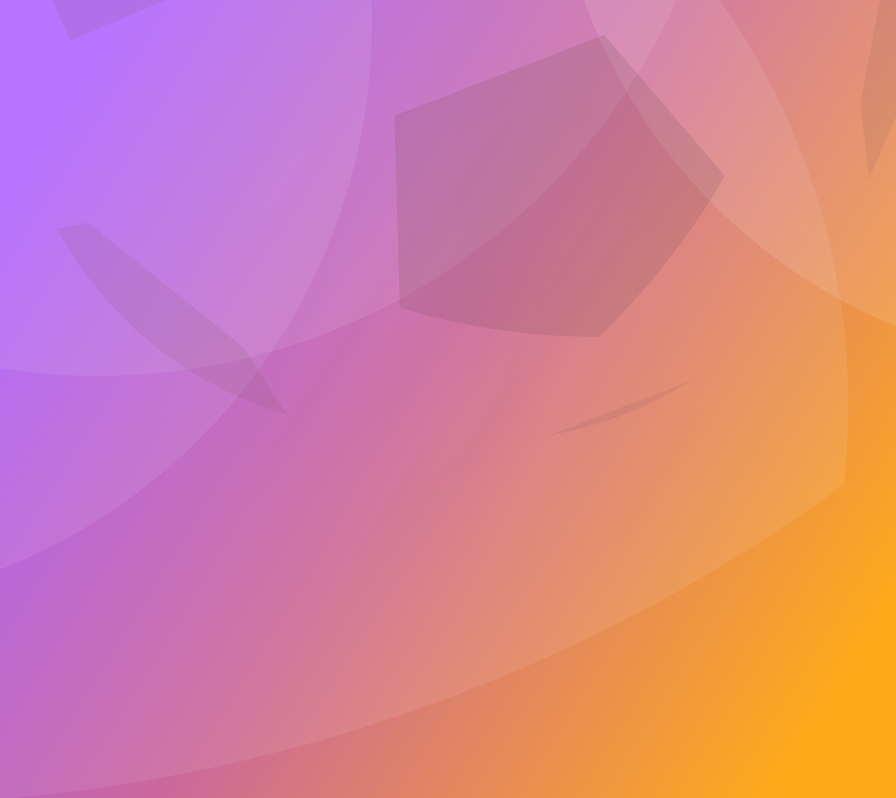
A WebGL 1 fragment shader for this background:

```glsl
precision highp float;

uniform vec2 u_resolution;

#define PURPLE vec3(0.640, 0.302, 1.000)
#define PINK vec3(0.796, 0.412, 0.608)
#define ORANGE vec3(1.000, 0.671, 0.094)
#define SHADE vec3(0.500, 0.320, 0.350)
#define GRADIENT_AXIS vec2(0.85, 0.53)
#define GRADIENT_STOPS vec3(0.132, 0.704, 1.364)
#define VEIL_ALPHA 0.08
#define PANEL_ALPHA 0.20
#define FAINT_ALPHA 0.13
#define STREAK_ALPHA 0.012

float hash(vec2 p) {
    vec3 q = fract(p.xyx * vec3(0.1031, 0.1030, 0.0973));
    q += dot(q, q.yzx + 33.33);
    return fract((q.x + q.y) * q.z);
}

float noise(vec2 p) {
    vec2 cell = floor(p);
    vec2 f = fract(p);
    f = f * f * (3.0 - 2.0 * f);
    float low = mix(hash(cell), hash(cell + vec2(1.0, 0.0)), f.x);
    float high = mix(hash(cell + vec2(0.0, 1.0)), hash(cell + 1.0), f.x);
    return mix(low, high, f.y);
}

float disc(vec2 p, vec2 center, float radius) {
    return length(p - center) - radius;
}

// Distance to the line a-b, negative to the right of its direction
float side(vec2 p, vec2 a, vec2 b) {
    vec2 d = normalize(b - a);
    return dot(p - a, vec2(d.y, -d.x));
}

// Antialiased coverage of a signed distance
float cover(float dist) {
    return clamp(0.5 - dist * u_resolution.y, 0.0, 1.0);
}

vec3 gradient(float t) {
    vec3 stops = GRADIENT_STOPS;
    vec3 color = mix(PURPLE, PINK, clamp((t - stops.x) / (stops.y - stops.x), 0.0, 1.0));
    return mix(color, ORANGE, clamp((t - stops.y) / (stops.z - stops.y), 0.0, 1.0));
}

float pentagon(vec2 p) {
    float d = side(p, vec2(0.501, 0.384), vec2(0.494, 0.145));
    d = max(d, side(p, vec2(0.494, 0.145), vec2(0.757, 0.044)));
    d = max(d, side(p, vec2(0.757, 0.044), vec2(0.908, 0.220)));
    d = max(d, disc(p, vec2(0.109, -0.243), 0.924));
    return max(d, disc(p, vec2(0.745, -0.412), 0.834));
}

float crescent(vec2 p) {
    float d = side(p, vec2(0.072, 0.287), vec2(0.110, 0.279));
    d = max(d, side(p, vec2(0.110, 0.279), vec2(0.305, 0.435)));
    d = max(d, side(p, vec2(0.305, 0.435), vec2(0.359, 0.519)));
    return max(d, disc(p, vec2(0.495, 0.057), 0.482));
}

float sliver(vec2 p) {
    float d = side(p, vec2(0.692, 0.544), vec2(0.865, 0.477));
    return max(d, disc(p, vec2(0.603, 0.060), 0.493));
}

float topCorner(vec2 p) {
    float d = side(p, vec2(0.208, 0.0), vec2(0.088, 0.051));
    return max(d, side(p, vec2(0.088, 0.051), vec2(0.065, 0.0)));
}

float rightShard(vec2 p) {
    float d = side(p, vec2(1.126, 0.139), vec2(1.089, 0.224));
    d = max(d, side(p, vec2(1.089, 0.224), vec2(1.078, 0.129)));
    return max(d, side(p, vec2(1.078, 0.129), vec2(1.103, 0.0)));
}

void main() {
    // Height units, measured down from the top left corner
    vec2 p = vec2(gl_FragCoord.x, u_resolution.y - gl_FragCoord.y) / u_resolution.y;
    vec2 axis = GRADIENT_AXIS;
    float t = dot(p, axis);
    vec3 color = gradient(t);

    // Overlapping pale veils
    float lens = max(disc(p, vec2(0.189, 0.506), 0.874), disc(p, vec2(-0.176, -1.085), 2.094));
    color = mix(color, vec3(1.0), VEIL_ALPHA * cover(lens));
    color = mix(color, vec3(1.0), VEIL_ALPHA * cover(disc(p, vec2(0.122, -0.324), 0.795)));
    color = mix(color, vec3(1.0), VEIL_ALPHA * cover(disc(p, vec2(-0.270, 0.029), 0.736)));
    color = mix(color, vec3(1.0), 1.35 * VEIL_ALPHA * cover(disc(p, vec2(1.387, -0.235), 0.696)));

    // Darker panels
    color = mix(color, SHADE, PANEL_ALPHA * cover(pentagon(p)));
    float faint = min(min(crescent(p), sliver(p)), min(topCorner(p), rightShard(p)));
    color = mix(color, SHADE, FAINT_ALPHA * cover(faint));

    // Soft diagonal streaks around the middle
    float along = dot(p, vec2(axis.y, -axis.x));
    float streak = noise(vec2(t * 45.0, along * 7.0) + 20.0) - 0.5;
    float fade = 1.0 - smoothstep(0.1, 0.45, length(p - vec2(0.56, 0.40)));
    color += STREAK_ALPHA * streak * fade;

    gl_FragColor = vec4(color, 1.0);
}
```
